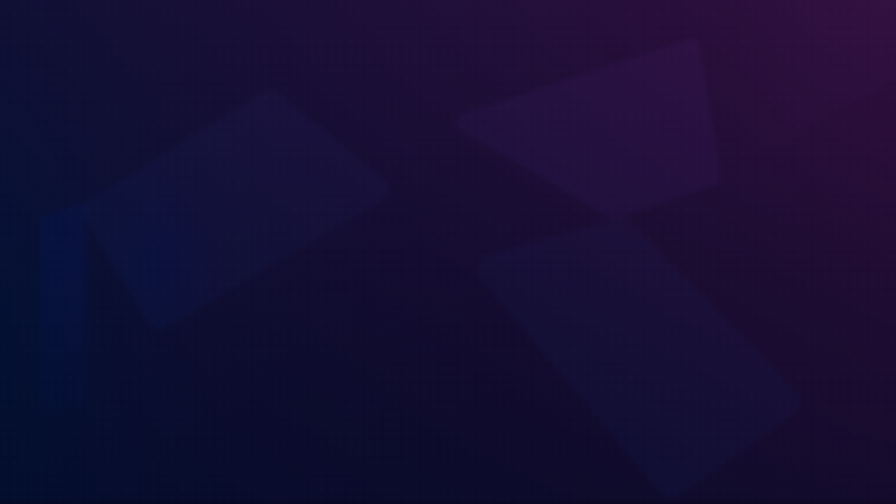
This background is drawn by a WebGL 1 fragment shader. Its source:

```glsl
precision highp float;
// Dark navy to plum backdrop with faint translucent rounded panels.
// Four corner colours are blended, soft glows tint them, and each panel
// is the distance field of a convex quad, inflated to round its corners.

uniform vec2 u_resolution;

const float ASPECT = 16.0 / 9.0;

// Corner colours of the base gradient
const vec3 TOP_LEFT     = vec3(0.067, 0.061, 0.207);
const vec3 TOP_RIGHT    = vec3(0.192, 0.060, 0.240);
const vec3 BOTTOM_LEFT  = vec3(0.020, 0.052, 0.178);
const vec3 BOTTOM_RIGHT = vec3(0.080, 0.045, 0.175);

// Light added by glows and panels
const vec3 LEFT_GLOW   = vec3(-0.020, 0.010, 0.013);
const vec3 CENTRE_DIM  = vec3(-0.007, -0.005, -0.010);
const vec3 BLUE_SPOT   = vec3(-0.014, 0.001, 0.018);
const vec3 NAVY_TINT   = vec3(0.006, 0.013, 0.028);
const vec3 VIOLET_TINT = vec3(0.020, 0.011, 0.036);
const vec3 INDIGO_TINT = vec3(0.002, 0.013, 0.027);
const vec3 STRIP_TINT  = vec3(-0.003, 0.007, 0.040);
const vec3 CORNER_TINT = vec3(0.009, 0.004, 0.010);

const float EDGE_SOFTNESS = 0.010;
const float WEAVE_ROWS = 54.0;
const float WEAVE_STRENGTH = 0.003;
const float BASE_LINE = 0.008;

// x: distance to the segment, y: signed side (negative is inside)
vec2 edgeDistance(vec2 p, vec2 a, vec2 b) {
  vec2 e = b - a;
  vec2 q = p - a;
  float along = clamp(dot(q, e) / dot(e, e), 0.0, 1.0);
  return vec2(length(q - e * along), e.x * q.y - e.y * q.x);
}

// Signed distance to a convex quad with clockwise corners
float quadDistance(vec2 p, vec2 a, vec2 b, vec2 c, vec2 d) {
  vec2 ab = edgeDistance(p, a, b);
  vec2 bc = edgeDistance(p, b, c);
  vec2 cd = edgeDistance(p, c, d);
  vec2 da = edgeDistance(p, d, a);
  float nearest = min(min(ab.x, bc.x), min(cd.x, da.x));
  float side = max(max(ab.y, bc.y), max(cd.y, da.y));
  return side < 0.0 ? -nearest : nearest;
}

// Coverage of a shape inflated by a corner radius
float panel(float dist, float radius) {
  return 1.0 - smoothstep(-EDGE_SOFTNESS, EDGE_SOFTNESS, dist - radius);
}

float glow(vec2 p, vec2 centre, vec2 size) {
  vec2 q = (p - centre) / size;
  return exp(-dot(q, q));
}

void main() {
  vec2 uv = gl_FragCoord.xy / u_resolution;
  vec2 p = uv * vec2(ASPECT, 1.0);

  // Base gradient and broad glows
  vec3 color = mix(mix(BOTTOM_LEFT, BOTTOM_RIGHT, uv.x),
                   mix(TOP_LEFT, TOP_RIGHT, uv.x), uv.y);
  color += LEFT_GLOW * glow(p, vec2(0.0, 0.45), vec2(0.25, 0.40));
  color += CENTRE_DIM * glow(p, vec2(1.0, 0.30), vec2(0.60, 0.40));

  // Lighter wedge in the upper right, fading in from its left side
  float wedge = quadDistance(p, vec2(1.44, 0.66), vec2(1.42, 1.10),
                             vec2(1.90, 1.10), vec2(1.90, 0.91));
  color += CORNER_TINT * panel(wedge, 0.0) * smoothstep(1.42, 1.65, p.x);

  // Left panel with a bluer patch inside
  float navy = panel(quadDistance(p, vec2(0.194, 0.581), vec2(0.535, 0.792),
                                  vec2(0.741, 0.625), vec2(0.317, 0.375)), 0.028);
  color += navy * (NAVY_TINT
         + BLUE_SPOT * glow(p, vec2(0.32, 0.49), vec2(0.08, 0.13)));

  // Upper right panel
  float violet = quadDistance(p, vec2(0.926, 0.757), vec2(1.370, 0.903),
                              vec2(1.412, 0.650), vec2(1.218, 0.583));
  color += VIOLET_TINT * panel(violet, 0.018);

  // Lower right panel
  float indigo = quadDistance(p, vec2(0.981, 0.465), vec2(1.231, 0.535),
                              vec2(1.556, 0.204), vec2(1.333, 0.044));
  color += INDIGO_TINT * panel(indigo, 0.032);

  // Narrow upright strip, dimmer toward its foot
  float strip = quadDistance(p, vec2(0.088, 0.565), vec2(0.164, 0.590),
                             vec2(0.164, 0.204), vec2(0.088, 0.183));
  color += STRIP_TINT * panel(strip, 0.007) * mix(0.45, 1.0, smoothstep(0.18, 0.50, p.y));

  // Faint woven grain and a dark line along the bottom
  vec2 weave = cos(6.28318 * p * WEAVE_ROWS);
  color -= WEAVE_STRENGTH * max(weave.x, weave.y);
  color *= mix(0.85, 1.0, smoothstep(0.5 * BASE_LINE, 1.5 * BASE_LINE, p.y));

  gl_FragColor = vec4(clamp(color, 0.0, 1.0), 1.0);
}
```
